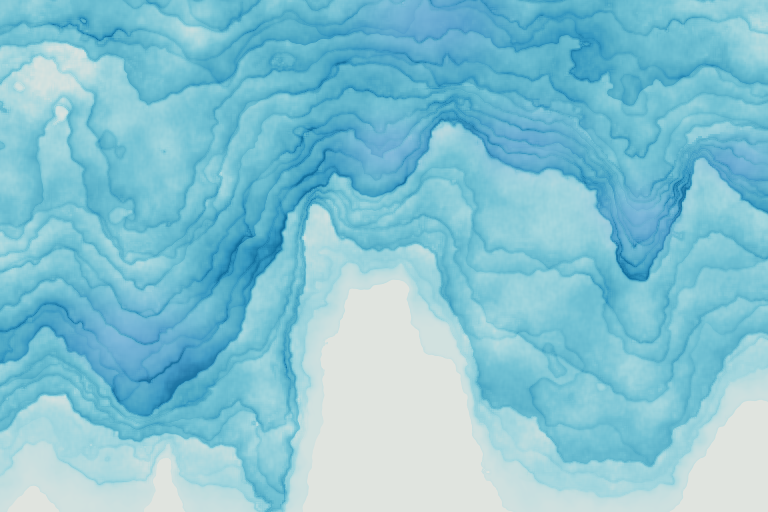
This background is drawn by a Shadertoy shader. Its source:

```glsl
#define PAPER vec3(0.88, 0.895, 0.875)
#define LAVENDER vec3(0.48, 0.67, 0.86)
#define WARP 0.055
#define RAGGED 0.010
#define LINE_WIDTH 0.0021
#define LINE_INK 0.36
#define BLEED_WIDTH 0.018
#define GRAIN 0.035

// Pigment from bare sheet to full strength
const vec3 INKS[6] = vec3[6](PAPER, vec3(0.64, 0.84, 0.87), vec3(0.45, 0.76, 0.83),
    vec3(0.33, 0.68, 0.78), vec3(0.20, 0.59, 0.75), vec3(0.07, 0.44, 0.62));
// Pools and blooms: centre, radius, added ink
const vec4 STAINS[12] = vec4[12](
    vec4(1.20, 0.38, 0.12, 0.12), vec4(0.48, 0.50, 0.06, 0.25), vec4(0.36, 0.27, 0.09, 0.18),
    vec4(0.70, 0.86, 0.12, 0.22), vec4(1.08, 0.91, 0.15, 0.18), vec4(0.20, 0.95, 0.10, 0.16),
    vec4(0.09, 0.85, 0.11, -0.42), vec4(0.36, 0.93, 0.07, -0.30), vec4(1.45, 0.94, 0.10, -0.26),
    vec4(0.04, 0.47, 0.10, -0.22), vec4(0.53, 0.18, 0.07, -0.16), vec4(0.99, 0.36, 0.08, -0.17));
// Lavender glazes: centre, radius
const vec3 GLAZES[6] = vec3[6](vec3(1.25, 0.57, 0.08), vec3(0.25, 0.33, 0.11),
    vec3(0.84, 0.96, 0.10), vec3(0.76, 0.71, 0.07), vec3(1.02, 0.72, 0.08), vec3(1.44, 0.68, 0.06));

vec2 hash2(vec2 c) {
    vec3 q = fract(c.xyx * vec3(0.1031, 0.1030, 0.0973));
    q += dot(q, q.yzx + 33.33);
    return fract((q.xx + q.yz) * q.zy) * 2.0 - 1.0;
}

float gradientNoise(vec2 p) {
    vec2 i = floor(p), f = p - i, e = vec2(0.0, 1.0);
    vec2 u = f * f * f * (f * (f * 6.0 - 15.0) + 10.0);
    float low = mix(dot(hash2(i), f), dot(hash2(i + e.yx), f - e.yx), u.x);
    float high = mix(dot(hash2(i + e.xy), f - e.xy), dot(hash2(i + 1.0), f - 1.0), u.x);
    return mix(low, high, u.y);
}

float fbm(vec2 p) {
    float sum = 0.0, amp = 0.6;
    for (int i = 0; i < 4; i++, amp *= 0.5) {
        sum += amp * gradientNoise(p);
        p = mat2(1.6, 1.2, -1.2, 1.6) * p + 7.3;
    }
    return sum;
}

float bump(float x, float centre, float width) {
    float d = (x - centre) / width;
    return exp(-d * d);
}

float spot(vec2 p, vec2 centre, float radius) {
    vec2 d = (p - centre) / (radius * vec2(1.3, 0.8));
    return exp(-dot(d, d));
}

// Lower boundaries of the main washes
float paperEdge(float x) {
    return -0.03 + 0.09 * bump(x, 0.06, 0.05) + 0.13 * bump(x, 0.32, 0.035)
        + 0.47 * smoothstep(0.57, 0.68, x) - 0.13 * smoothstep(0.77, 0.83, x)
        - 0.33 * smoothstep(0.85, 1.02, x) + 0.23 * smoothstep(1.27, 1.46, x);
}
float veilEdge(float x) {
    return 0.14 + 0.09 * bump(x, 0.10, 0.08) - 0.16 * smoothstep(0.46, 0.53, x)
        + 0.62 * smoothstep(0.53, 0.62, x) - 0.08 * smoothstep(0.62, 0.72, x)
        - 0.32 * smoothstep(0.82, 0.98, x) - 0.10 * smoothstep(1.00, 1.12, x)
        + 0.24 * smoothstep(1.26, 1.48, x);
}
float darkEdge(float x) {
    return 0.27 + 0.09 * bump(x, 0.09, 0.07) - 0.08 * bump(x, 0.27, 0.07)
        + 0.39 * smoothstep(0.38, 0.66, x) - 0.05 * bump(x, 0.735, 0.04)
        + 0.10 * bump(x, 0.88, 0.06) - 0.21 * bump(x, 1.25, 0.075)
        + 0.05 * bump(x, 1.37, 0.04) - 0.08 * smoothstep(1.38, 1.50, x);
}
float upperEdge(float x) {
    return 0.56 + 0.07 * bump(x, 0.12, 0.08) - 0.04 * bump(x, 0.27, 0.08)
        + 0.26 * smoothstep(0.33, 0.55, x) + 0.04 * bump(x, 0.67, 0.06)
        - 0.19 * bump(x, 1.25, 0.12) - 0.06 * smoothstep(1.30, 1.50, x);
}

// Continuous height through the stack: one unit per wash
float washLevel(vec2 p) {
    float a = paperEdge(p.x), b = max(veilEdge(p.x), a + 0.03);
    float c = max(darkEdge(p.x), b + 0.03), d = max(upperEdge(p.x), c + 0.04);
    if (p.y < b) return (p.y - a) / (b - a);
    if (p.y < c) return 1.0 + (p.y - b) / (c - b);
    return p.y < d ? 2.0 + (p.y - c) / (d - c) : 3.0 + (p.y - d) / (1.08 - d);
}

void mainImage(out vec4 fragColor, in vec2 fragCoord) {
    vec2 p = fragCoord / iResolution.y;
    float pixel = 1.3 / iResolution.y;
    // Ragged, wandering contours
    vec2 w = p + WARP * vec2(fbm(p * 8.0), fbm(p * 8.0 + 31.0));
    w += RAGGED * vec2(gradientNoise(p * 40.0), gradientNoise(p * 40.0 + 17.0));
    w += 0.4 * RAGGED * vec2(gradientNoise(p * 85.0), gradientNoise(p * 85.0 + 9.0));
    float level = washLevel(w), top = smoothstep(2.2, 3.3, level);
    level += top * (0.6 * fbm(p * 4.5 + 5.0) - 0.5 * spot(w, vec2(0.10, 0.84), 0.13));
    float strength = smoothstep(0.1, 1.2, level), cloud = fbm(p * 6.0 + 12.0);

    // Pigment load of each wash
    float ink = mix(0.06, 0.17, smoothstep(0.1, 0.9, level)) + 0.15 * smoothstep(0.98, 1.04, level);
    ink += 0.30 * smoothstep(1.98, 2.02, level) * exp(-2.4 * max(level - 2.0, 0.0)) + 0.05 * top;
    ink += (0.38 * cloud + 0.15 * fbm(w * 16.0)) * mix(0.15, 1.0, strength);
    for (int i = 0; i < 12; i++) ink += STAINS[i].w * spot(w, STAINS[i].xy, STAINS[i].z);

    // Two overlapping sets of bands with pooled edges
    float stack = min(level, 1.0) * 2.0 + clamp(level - 1.0, 0.0, 1.0) * 3.0 + max(level - 2.0, 0.0) * 5.0;
    float overlap = 2.2 * level + 1.8 * fbm(p * 5.0 + 40.0) + 0.4;
    float line = 0.0;
    for (int i = 0; i < 2; i++) {
        float bands = i == 0 ? stack : overlap, weight = i == 0 ? 1.0 : 0.6 * strength;
        float slope = max(length(vec2(dFdx(bands), dFdy(bands))) * iResolution.y, 1.0);
        float band = floor(bands), f = bands - band, above = f / slope;
        float edge = smoothstep(0.0, pixel, above), seed = float(i) * 9.0 + 4.0;
        float tone = mix(hash2(vec2(band - 1.0, seed)).x - 1.0, hash2(vec2(band, seed)).x + 1.0 - 2.0 * f, edge);
        float rim = exp(-min(above, (1.0 - f) / slope) / LINE_WIDTH);
        rim *= clamp(0.75 + 1.6 * gradientNoise(p * 9.0 + seed), 0.15, 1.2);
        line += rim * weight;
        ink += weight * strength * (0.065 * tone + 0.12 * exp(-above / BLEED_WIDTH) * edge);
    }
    ink = max(ink, 0.05) + LINE_INK * line * mix(0.25, 1.0, strength);

    // Brushed grain and colour
    float grain = gradientNoise(p * vec2(150.0, 60.0)) + gradientNoise(p * 110.0 + 5.0);
    float t = clamp(ink + GRAIN * strength * grain, 0.0, 0.999) * 5.0;
    vec3 col = mix(INKS[int(t)], INKS[int(t) + 1], fract(t));
    float glaze = 0.0;
    for (int i = 0; i < 6; i++) glaze += spot(p, GLAZES[i].xy, GLAZES[i].z);
    col = mix(col, LAVENDER, 0.55 * min(glaze, 1.0) * smoothstep(1.8, 2.1, level) * (1.0 - 0.8 * min(line, 1.0)));

    // Bare sheet
    float wet = level / max(length(vec2(dFdx(level), dFdy(level))) * iResolution.y, 0.5);
    fragColor = vec4(mix(PAPER, col, smoothstep(0.0, pixel, wet)), 1.0);
}
```
